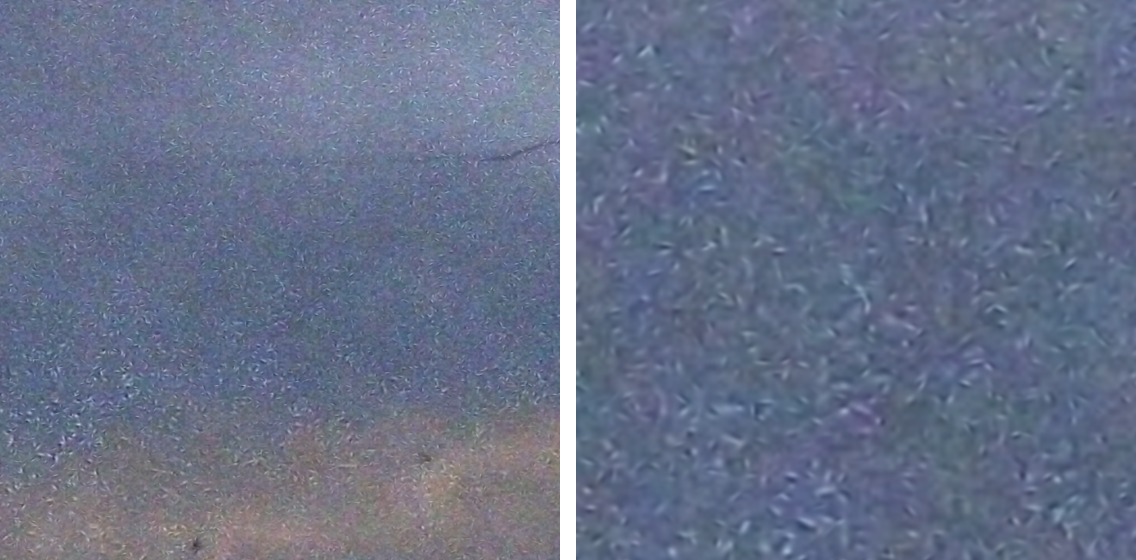
Left: the whole. Right: its middle third, enlarged.
Write a three.js fragment shader that draws this texture.

```glsl
varying vec2 vUv;

vec3 hash3(vec2 p) {
  vec3 q = fract(vec3(p.xyx) * vec3(0.1031, 0.1030, 0.0973));
  q += dot(q, q.yxz + 33.33);
  return fract((q.xxy + q.yzz) * q.zyx);
}

vec3 noise3(vec2 p) {
  vec2 i = floor(p), f = fract(p);
  f = f * f * (3.0 - 2.0 * f);
  return mix(mix(hash3(i), hash3(i + vec2(1, 0)), f.x),
             mix(hash3(i + vec2(0, 1)), hash3(i + vec2(1, 1)), f.x), f.y);
}

vec3 fbm3(vec2 p) {
  vec3 sum = vec3(0.0);
  float amp = 0.5;
  for (int i = 0; i < 4; i++) {
    sum += amp * noise3(p);
    p = p * 2.03 + 17.3;
    amp *= 0.5;
  }
  return sum / 0.9375;
}

// Tilted oval chips, each with a dark side; rarity makes bright ones scarce
float chips(vec2 p, float rarity) {
  vec2 cell = floor(p);
  float sum = 0.0;
  for (int j = -1; j <= 1; j++) {
    for (int i = -1; i <= 1; i++) {
      vec2 id = cell + vec2(i, j);
      vec3 place = hash3(id + 7.0), kind = hash3(id + 191.0);
      vec2 d = p - id - 0.15 - 0.7 * place.xy;
      float angle = 6.2832 * place.z;
      float c = cos(angle), s = sin(angle);
      vec2 q = vec2(c * d.x + s * d.y, c * d.y - s * d.x);
      q /= vec2(mix(0.3, 0.56, kind.y), mix(0.19, 0.3, kind.z));
      vec2 shade = q + vec2(0.3, 1.5);
      float lit = exp(-dot(q, q)) - 0.5 * exp(-dot(shade, shade));
      sum += lit * pow(kind.x, rarity);
    }
  }
  return sum;
}

float spot(vec2 p, vec2 center, vec2 radius) {
  vec2 d = (p - center) / radius;
  return exp(-dot(d, d));
}

void main() {
  vec2 uv = vUv;
  vec3 broad = fbm3(uv * vec2(4.0, 6.0) + 3.0) - 0.5;
  vec3 patches = fbm3(uv * vec2(13.0, 16.0) + 40.0) - 0.5;

  // Blue road, darkest across the middle and palest at upper right
  vec3 color = mix(vec3(0.35, 0.40, 0.51), vec3(0.42, 0.455, 0.565),
                   smoothstep(0.4, 0.95, uv.y + 0.12 * broad.x));
  color += vec3(0.075, 0.08, 0.075) * spot(uv, vec2(0.95, 0.86), vec2(0.42, 0.19));
  color += 0.03 * spot(uv, vec2(0.5, 0.8), vec2(0.4, 0.12));
  color += 0.05 * broad.y;

  // Worn brown edge along the bottom
  float edge = uv.y - 0.17 - 0.14 * uv.x + 0.12 * broad.z + 0.07 * patches.x;
  float worn = 1.0 - smoothstep(-0.09, 0.10, edge);
  color = mix(color, vec3(0.455, 0.445, 0.475), worn);
  float dust = spot(uv, vec2(0.77, 0.15), vec2(0.15, 0.10))
             + spot(uv, vec2(0.18, 0.04), vec2(0.14, 0.06))
             + spot(uv, vec2(0.46, 0.04), vec2(0.15, 0.06))
             + 0.5 * spot(uv, vec2(1.0, 0.2), vec2(0.12, 0.14));
  dust *= clamp(0.75 + 2.0 * patches.y, 0.0, 1.3);
  color += vec3(0.115, 0.065, 0.035) * worn * min(dust, 1.2);

  // Faint coloured blotches and fine mottling
  vec3 tint = fbm3(uv * vec2(32.0, 38.0) + 90.0) - 0.5;
  tint -= dot(tint, vec3(0.3, 0.59, 0.11));
  color += 0.09 * tint;
  color += 0.035 * (patches.z + broad.x);
  color += 0.075 * (noise3(uv * vec2(150.0, 190.0)).x - 0.5);
  color += 0.055 * (noise3(uv * 270.0 + 11.0).y - 0.5);

  // Stone chips, small in the distance and large up close, in loose clumps
  float near = 1.0 - smoothstep(0.1, 0.85, uv.y);
  float clump = smoothstep(-0.2, 0.22, patches.x + 0.6 * broad.y);
  float leftBand = spot(uv, vec2(0.2, 0.26), vec2(0.45, 0.2));
  float fine = chips(uv * vec2(125.0, 150.0), 4.0);
  float coarse = chips(uv * vec2(84.0, 98.0) + 31.0, 5.0);
  float stones = fine * (0.14 + 0.10 * clump);
  stones += coarse * near * (0.08 + 0.20 * clump + 0.18 * leftBand);
  color += stones * vec3(0.98, 1.0, 0.97) * (1.0 - 0.25 * worn);

  // Crack at the right, with a faint seam running left
  float bend = 0.722 + 0.9 * pow(max(uv.x - 0.86, 0.0), 2.0)
             + 0.006 * sin(uv.x * 34.0) + 0.012 * patches.z;
  float crack = exp(-pow((uv.y - bend) / 0.0045, 2.0));
  color -= 0.11 * crack * smoothstep(0.83, 0.89, uv.x);
  float seam = 0.69 + 0.035 * uv.x + 0.02 * patches.y;
  color -= 0.025 * exp(-pow((uv.y - seam) / 0.008, 2.0)) * smoothstep(0.2, 0.5, uv.x);

  // Dark pits in the worn edge
  color -= 0.22 * spot(uv, vec2(0.35, 0.025), vec2(0.011, 0.010));
  color -= 0.14 * spot(uv, vec2(0.76, 0.18), vec2(0.012, 0.013));

  gl_FragColor = vec4(clamp(color, 0.0, 1.0), 1.0);
}
```
